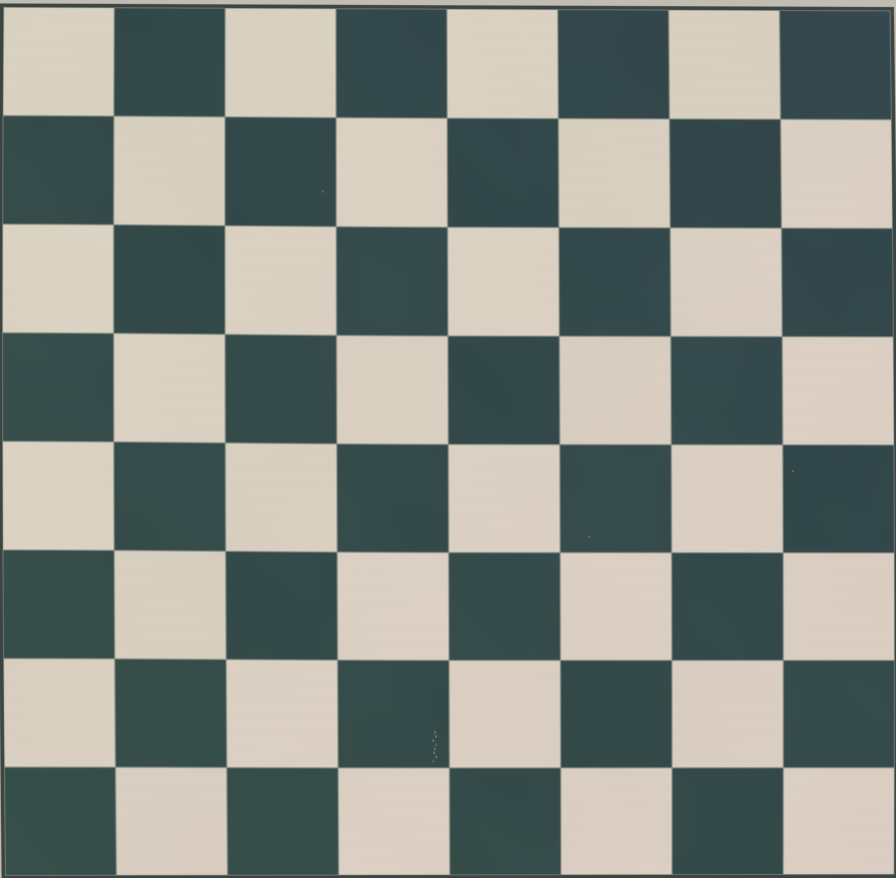
Reproduce this pattern procedurally as a WebGL 1 fragment shader.

```glsl
precision highp float;

uniform vec2 u_resolution;

const float CELLS = 8.0;
const float EDGE_BLUR = 0.0019;    // fraction of the canvas width
const float FRAME_WIDTH = 0.033;   // in cells
const float TONE_JITTER = 0.012;
const float SPECK_SHARE = 0.03;
const vec3 CREAM = vec3(0.853, 0.812, 0.757);
const vec3 GREEN = vec3(0.204, 0.290, 0.290);
const vec3 FRAME = vec3(0.235, 0.270, 0.260);
const vec3 SURROUND = vec3(0.755, 0.742, 0.700);
const vec3 SCUFF = vec3(0.48, 0.55, 0.54);

float hash(vec2 p) {
  p = fract(p * vec2(0.1031, 0.1137));
  p += dot(p, p.yx + 33.33);
  return fract((p.x + p.y) * p.x * 17.3);
}

// Board coordinates in cells from the upper left, on a slightly bowed sheet.
vec2 boardCoords(vec2 uv) {
  vec2 bow = 4.0 * uv * (1.0 - uv);
  float left = 0.0039 + 0.0020 * uv.y - 0.0023 * bow.y;
  float width = 0.9896 + 0.0026 * uv.y + 0.0045 * bow.y;
  float top = 0.0080 + 0.0040 * uv.x;
  float height = 0.9894 - 0.0053 * uv.x;
  float sag = 0.0028 * bow.y * smoothstep(0.0, 0.5, uv.x);
  return CELLS * vec2((uv.x - left) / width, (uv.y - top - sag) / height);
}

// Share of cream, softened across cell borders.
float checker(vec2 b, float blur) {
  vec2 toBorder = 0.5 - abs(fract(b) - 0.5);
  vec2 sides = 1.0 - 2.0 * mod(floor(b), 2.0);
  vec2 stripes = sides * smoothstep(-blur, blur, toBorder)
               - sides * smoothstep(-blur, blur, -toBorder);
  return 0.5 + 0.5 * stripes.x * stripes.y;
}

float mottle(vec2 b) {
  return 0.5 * sin(b.x * 2.1 + sin(b.y * 1.7))
       + 0.3 * sin(b.y * 3.9 + 1.4 * sin(b.x * 2.6))
       + 0.2 * sin(b.x * 7.3 - b.y * 5.1);
}

// Sparse dust: one candidate point in each cell of a fine grid.
float dust(vec2 b, float blur) {
  vec2 grid = b * 2.0;
  vec2 id = floor(grid);
  vec2 center = 0.15 + 0.7 * vec2(hash(id + 3.7), hash(id + 9.2));
  float present = step(1.0 - SPECK_SHARE, hash(id + 21.4));
  float dist = length(fract(grid) - center) * 0.5;
  return present * (1.0 - smoothstep(0.006, 0.006 + blur, dist));
}

// A short broken scratch made of small flecks.
float scratch(vec2 b, float blur) {
  float amount = 0.0;
  for (int i = 0; i < 8; i++) {
    float k = float(i);
    vec2 center = vec2(3.87 + 0.014 * sin(k * 2.4), 6.67 + 0.038 * k);
    float dist = length((b - center) * vec2(1.0, 0.6));
    float strength = 0.35 + 0.4 * hash(vec2(k, 5.0));
    amount = max(amount, strength * (1.0 - smoothstep(0.004, 0.004 + blur, dist)));
  }
  return amount;
}

void main() {
  vec2 uv = gl_FragCoord.xy / u_resolution;
  uv.y = 1.0 - uv.y;
  vec2 b = boardCoords(uv);
  float blur = CELLS * max(EDGE_BLUR, 0.9 / u_resolution.x);

  // Slow drift of hue across the sheet.
  float diagonal = uv.x - uv.y;
  float warmth = uv.x + uv.y - 1.0;
  vec3 cream = CREAM + warmth * vec3(0.004, -0.009, 0.004);
  vec3 green = GREEN + diagonal * vec3(-0.005, -0.014, 0.008);

  // Print unevenness: square tone, broad mottling, faint bands.
  float tone = TONE_JITTER * (hash(floor(b) + 1.3) - 0.5);
  float bands = 0.002 * sin(b.y * 47.0 + 0.6 * sin(b.x * 5.0));
  cream += tone + 0.004 * mottle(b) + bands;
  green += tone + 0.005 * mottle(b + 4.0);

  // Scuffs show on the dark squares only.
  float wear = max(0.55 * dust(b, 0.5 * blur), scratch(b, 0.6 * blur));
  green = mix(green, SCUFF, wear);
  vec3 color = mix(green, cream, checker(b, blur));

  // Thin dark frame and the pale surface beyond it.
  vec2 beyond = max(-b, b - CELLS);
  float outside = max(beyond.x, beyond.y);
  color = mix(color, FRAME, smoothstep(-0.5 * blur, 0.5 * blur, outside));
  color = mix(color, SURROUND,
              smoothstep(-0.5 * blur, 0.5 * blur, outside - FRAME_WIDTH));

  gl_FragColor = vec4(color, 1.0);
}
```
